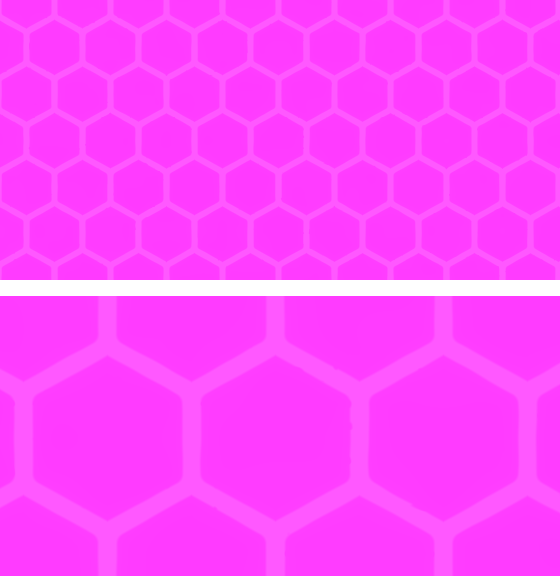
Top: the whole. Bottom: its middle third, enlarged.
Write a Shadertoy shader that draws this pattern.

```glsl
// A honeycomb of magenta hexagons parted by paler, faintly worn seams.
// Two interleaved rectangular lattices give the nearest cell centre, and a
// hexagon distance gives the seam; value noise roughens its edge.

const vec2 REPEATS = vec2(10.0, 6.0);       // cells across, rows down
const vec2 CENTRE = vec2(0.4973, 0.4970);   // middle of one cell, in canvas units
const vec3 FILL_COLOUR = vec3(1.0, 0.232, 1.0);
const vec3 SEAM_COLOUR = vec3(1.0, 0.345, 1.0);
const float SEAM_HALF_WIDTH = 0.055;        // in cell widths
const float CORNER_ROUNDING = 0.035;
const float EDGE_SOFTNESS = 0.010;
const float EDGE_WOBBLE = 0.004;
const float NICK_DEPTH = 0.012;
const float RIM_GLOW = 0.012;               // faint lightening beside the seam
const float TONE_VARIATION = 0.006;
const float ROW_STEP = 0.8660254;           // row spacing of regular hexagons

float hash(vec2 p) {
    vec3 q = fract(p.xyx * 0.1031);
    q += dot(q, q.yzx + 33.33);
    return fract((q.x + q.y) * q.z);
}

float noise(vec2 p) {
    vec2 i = floor(p);
    vec2 f = fract(p);
    f = f * f * (3.0 - 2.0 * f);
    return mix(mix(hash(i), hash(i + vec2(1.0, 0.0)), f.x),
               mix(hash(i + vec2(0.0, 1.0)), hash(i + 1.0), f.x), f.y);
}

float smoothMax(float a, float b, float k) {
    float h = max(k - abs(a - b), 0.0) / k;
    return max(a, b) + 0.25 * k * h * h;
}

// Offset from the nearest hexagon centre, cells being one unit wide
vec2 hexLocal(vec2 p) {
    vec2 period = vec2(1.0, 2.0 * ROW_STEP);
    vec2 a = mod(p + 0.5 * period, period) - 0.5 * period;
    vec2 b = mod(p, period) - 0.5 * period;
    return dot(a, a) < dot(b, b) ? a : b;
}

// Distance to the middle of the seam, with rounded corners
float seamDistance(vec2 local) {
    vec2 q = abs(local);
    return 0.5 - smoothMax(q.x, dot(q, vec2(0.5, ROW_STEP)), CORNER_ROUNDING);
}

void mainImage(out vec4 fragColor, in vec2 fragCoord) {
    vec2 uv = fragCoord / iResolution.xy;
    vec2 p = (uv - CENTRE) * REPEATS * vec2(1.0, ROW_STEP);
    vec2 local = hexLocal(p);
    vec2 cell = floor((p - local) / vec2(0.5, ROW_STEP) + 0.5);
    float distance = seamDistance(local);

    // Uneven edge with a few small nicks
    vec2 grain = p + 40.0;
    float wobble = (noise(grain * 7.0) - 0.5) * 2.0 * EDGE_WOBBLE;
    float nick = smoothstep(0.82, 1.0, noise(grain * 14.0)) * NICK_DEPTH;
    float edge = SEAM_HALF_WIDTH + wobble - nick;

    // Seam over fill
    float blur = max(EDGE_SOFTNESS, 0.75 * REPEATS.x / iResolution.x);
    float seam = 1.0 - smoothstep(edge - blur, edge + blur, distance);
    float rim = exp(-max(distance - edge, 0.0) * 22.0);
    float tone = (hash(cell + 50.0) + noise(grain * 3.0) - 1.0) * TONE_VARIATION;
    vec3 fill = FILL_COLOUR + vec3(0.0, rim * RIM_GLOW + tone, 0.0);
    fragColor = vec4(mix(fill, SEAM_COLOUR, seam), 1.0);
}
```
